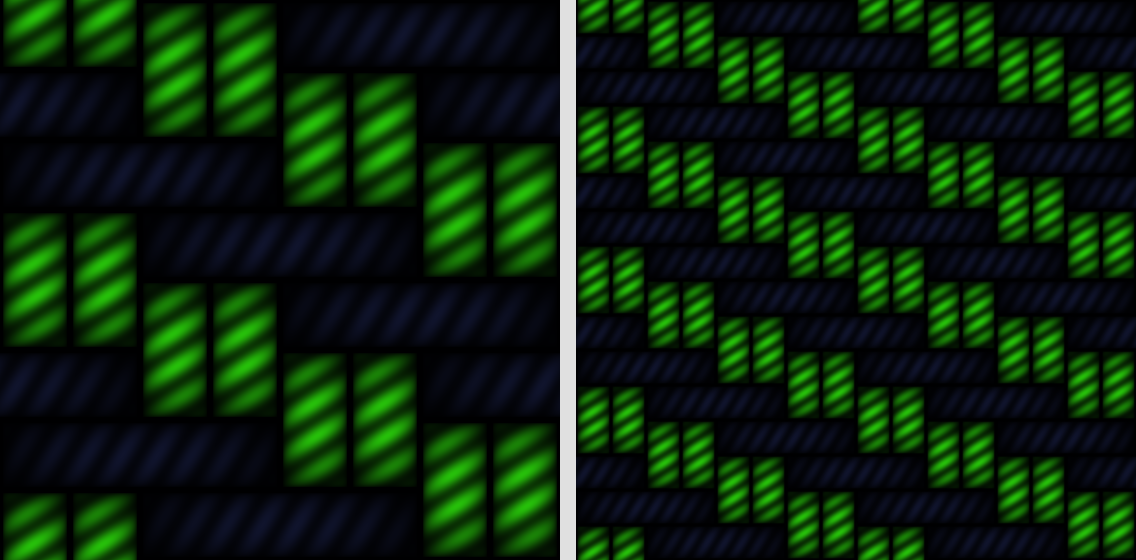
Left, the tile; right, the same tile 2 across and 2 down.
Reproduce this pattern procedurally as a three.js fragment shader.

```glsl
// Two-by-two basket twill: paired green warp floats step down over dark blue weft.
// A cell grid picks the thread on top; each float is shaded by a rounded
// profile, darkened ends and diagonal strands of twisted yarn.

varying vec2 vUv;

const float PI = 3.14159265;
const float CELLS = 8.0;          // threads across and down
const float PAIR = 2.0;           // warp threads moving together
const float ROW_PERIOD = 4.0;     // weft rows per weave repeat
const float WARP_FLOAT = 2.0;     // float lengths in cells
const float WEFT_FLOAT = 4.0;
const float GAP = 0.04;           // dark margin on each side of a thread
const float STRANDS = 2.0;        // twisted strands per cell of length
const float TWIST = 1.2;          // strands crossed over one thread width
const float GROOVE = 0.28;        // light left between strands
const float ROUNDNESS = 0.55;     // falloff over the thread width
const float END_FALLOFF = 0.5;    // falloff towards the float ends
const vec3 WARP_COLOR = vec3(0.155, 0.78, 0.04);
const vec3 WEFT_COLOR = vec3(0.062, 0.078, 0.175);
const vec3 GAP_COLOR = vec3(0.0, 0.001, 0.004);

// Arch from 0 at both margins to 1 in the middle of a span.
float arch(float position, float span, float falloff) {
  float t = clamp((position - GAP) / (span - 2.0 * GAP), 0.0, 1.0);
  return pow(max(sin(PI * t), 0.0), falloff);
}

// Brightness of one float, with both coordinates in cells.
float yarn(float along, float across, float span) {
  float phase = STRANDS * along - TWIST * (across - 0.5);
  float strand = 0.5 - 0.5 * cos(2.0 * PI * phase);
  float body = arch(across, 1.0, ROUNDNESS) * arch(along, span, END_FALLOFF);
  return body * mix(GROOVE, 1.0, strand);
}

void main() {
  // Grid coordinates, with rows counted from the top
  vec2 grid = vec2(vUv.x, 1.0 - vUv.y) * CELLS;
  vec2 cell = floor(grid);
  vec2 local = fract(grid);

  // Position along each possible float
  float pairIndex = floor(cell.x / PAIR);
  float warpAlong = mod(grid.y + 1.0 - pairIndex, ROW_PERIOD);
  float weftAlong = mod(grid.x - PAIR * (cell.y + 2.0), CELLS);

  // Thread on top
  bool warpOnTop = warpAlong < WARP_FLOAT;
  float light = warpOnTop
    ? yarn(WARP_FLOAT - warpAlong, local.x, WARP_FLOAT)
    : yarn(weftAlong, 1.0 - local.y, WEFT_FLOAT);
  vec3 threadColor = warpOnTop ? WARP_COLOR : WEFT_COLOR;

  gl_FragColor = vec4(mix(GAP_COLOR, threadColor, light), 1.0);
}
```
